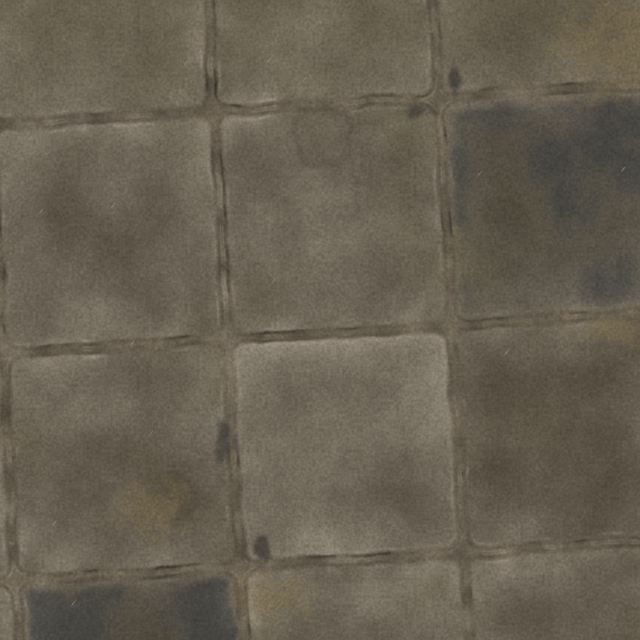
Give the GLSL for this texture, as a Shadertoy shader.

```glsl
const vec3 UMBER = vec3(0.340, 0.310, 0.260);
const vec3 CLAY = vec3(0.490, 0.459, 0.400);
const vec3 GROUT = vec3(0.412, 0.375, 0.315);
const vec3 SLATE = vec3(0.262, 0.260, 0.245);
const vec3 CHALK = vec3(0.60, 0.56, 0.505);
const vec3 OLIVE = vec3(0.41, 0.38, 0.275);
const vec3 OCHRE = vec3(0.475, 0.418, 0.29);
const vec3 SOOT = vec3(0.235, 0.222, 0.205);

vec2 hash2(vec2 p) {
    vec3 q = fract(p.xyx * vec3(0.1031, 0.1030, 0.0973));
    q += dot(q, q.yzx + 33.33);
    return fract((q.xx + q.yz) * q.zy);
}

float cornerRamp(vec2 cell, vec2 corner, vec2 f) {
    return dot(hash2(cell + corner) * 2.0 - 1.0, f - corner);
}

float gradientNoise(vec2 p) {
    vec2 cell = floor(p), f = fract(p);
    vec2 w = f * f * f * (f * (f * 6.0 - 15.0) + 10.0);
    float low = mix(cornerRamp(cell, vec2(0, 0), f), cornerRamp(cell, vec2(1, 0), f), w.x);
    float high = mix(cornerRamp(cell, vec2(0, 1), f), cornerRamp(cell, vec2(1, 1), f), w.x);
    return mix(low, high, w.y);
}

float fbm(vec2 p, int octaves) {
    float sum = 0.0, gain = 0.6;
    for (int i = 0; i < octaves; i++) {
        sum += gain * gradientNoise(p);
        p = mat2(1.6, 1.2, -1.2, 1.6) * p + 7.3;
        gain *= 0.5;
    }
    return sum;
}

float roundedBox(vec2 p, float halfSize, float radius) {
    vec2 q = abs(p) - halfSize + radius;
    return length(max(q, 0.0)) + min(max(q.x, q.y), 0.0) - radius;
}

float ridge(float x, float width) {
    return exp(-x * x / (width * width));
}

// Soft ragged spot; spot holds centre and radii
float stain(vec2 uv, vec4 spot, float ragged) {
    float r = length((uv - spot.xy) / spot.zw) + ragged;
    return 1.0 - smoothstep(0.2, 1.15, r);
}

// Slightly skewed grid of hand-laid tiles
vec2 tileGrid(vec2 uv) {
    return vec2((uv.x - 0.381 + 0.055 * uv.y) / 0.352,
                (uv.y - 0.091 - 0.062 * uv.x) / 0.357);
}

vec3 tileColor(vec2 uv, vec2 p, vec2 id, float inset, float breaks) {
    float mottle = fbm(uv * 7.0 + id * 5.0, 6);
    float cloud = fbm(uv * 4.0 + id * 9.0 + 20.0, 3);
    float tint = hash2(id + 11.0).x - 0.5;
    float isSlate = 1.0 - step(0.5, abs(id.x * id.y - 1.0));
    float isPale = 1.0 - step(0.5, dot(id, id));

    // Dark heart, lighter towards the sides
    float heart = smoothstep(0.0, 0.3, inset);
    float tone = 0.52 - 0.26 * heart + 1.2 * mottle + 0.3 * tint + 0.42 * isPale;
    vec3 col = mix(UMBER, CLAY, clamp(tone, -0.2, 1.25));
    float olive = smoothstep(0.0, 0.4, cloud) + 0.6 * smoothstep(0.7, 1.05, uv.y);
    col = mix(col, OLIVE, 0.4 * min(olive, 1.0) * (1.0 - isPale));

    // Slate tiles, blotchy and darkest at the top
    float dark = smoothstep(-0.3, 0.35, 1.6 * mottle + 0.6 * p.y);
    float inner = smoothstep(0.0, 0.06, inset + 0.12 * mottle);
    col = mix(col, SLATE, isSlate * inner * (0.15 + 0.77 * dark));

    // Worn chalky rim, broken up along its length
    float patches = smoothstep(-0.08, 0.32, fbm(uv * 8.0 + 40.0, 6));
    float broad = exp(-inset * 12.0) * patches * (0.8 + 0.6 * tint);
    float topWear = isPale * exp(-inset * 15.0) * smoothstep(0.15, 0.48, p.y);
    float thin = ridge(inset - 0.011, 0.008) * (breaks + 0.45 * isPale);
    float wear = 0.65 * broad + 0.6 * topWear + 0.4 * thin;
    return mix(col, CHALK, clamp(wear * (1.0 - 0.4 * isSlate), 0.0, 0.9));
}

vec3 groutColor(vec2 uv, float gap, float breaks) {
    vec3 col = GROUT * (1.0 + 0.6 * fbm(uv * 18.0, 5));
    float seam = ridge(gap - 0.02, 0.006) * breaks;
    return mix(col, CHALK, 0.4 * seam + 0.3 * smoothstep(0.0, 0.35, fbm(uv * 12.0 + 5.0, 5)));
}

void mainImage(out vec4 fragColor, in vec2 fragCoord) {
    vec2 uv = fragCoord / iResolution.xy;
    float pixel = 1.0 / min(iResolution.x, iResolution.y);
    vec2 wobble = vec2(fbm(uv * 11.0, 5), fbm(uv * 11.0 + 50.0, 5));
    vec2 grid = tileGrid(uv + 0.011 * wobble);
    vec2 id = floor(grid), p = fract(grid) - 0.5;
    float breaks = smoothstep(0.0, 0.25, fbm(uv * 16.0 + 9.0, 5));

    // Tiles and joints, blurred by dirt where the edges have worn away
    float d = roundedBox(p, 0.474, 0.05);
    float worn = smoothstep(-0.2, 0.25, fbm(uv * 10.0 + 60.0, 3));
    float edge = max(mix(0.006, 0.028, worn), 2.0 * pixel);
    vec3 tile = tileColor(uv, p, id, max(-d, 0.0), breaks);
    vec3 col = mix(tile, groutColor(uv, d, breaks), smoothstep(-edge, edge, d));

    // Fine intermittent creases, stronger below and left of each tile
    float side = mix(0.4, 1.0, smoothstep(-0.15, 0.15, -p.x - p.y));
    float broken = smoothstep(0.0, 0.28, fbm(uv * 13.0 + 80.0, 6));
    col *= 1.0 - 0.34 * ridge(d - 0.007, 0.0065) * broken * side;
    col *= 1.0 - 0.07 * ridge(d - 0.01, 0.014);

    // Ochre stains and sooty chips
    vec4 ochres[4] = vec4[4](vec4(0.24, 0.205, 0.065, 0.055), vec4(0.43, 0.07, 0.07, 0.04),
                             vec4(0.95, 0.485, 0.10, 0.025), vec4(0.97, 0.93, 0.12, 0.09));
    vec4 chips[4] = vec4[4](vec4(0.348, 0.32, 0.014, 0.05), vec4(0.408, 0.14, 0.014, 0.022),
                            vec4(0.655, 0.826, 0.032, 0.014), vec4(0.71, 0.875, 0.012, 0.035));
    float ragged = 1.6 * fbm(uv * 28.0, 5);
    for (int i = 0; i < 4; i++) {
        col = mix(col, OCHRE, 0.5 * stain(uv, ochres[i], ragged));
        col = mix(col, SOOT, 0.7 * stain(uv, chips[i], ragged));
    }

    // Faint broken ring mark
    float ring = length(uv - vec2(0.505, 0.787)) - 0.046 + 0.015 * ragged;
    col *= 1.0 - 0.18 * ridge(ring, 0.007) * (0.4 + 0.6 * broken);

    // Small pale scratches
    for (int i = 0; i < 14; i++) {
        vec2 q = uv - hash2(vec2(float(i), 4.0));
        q = vec2(q.x - 0.7 * q.y, q.y);
        float fleck = 1.0 - smoothstep(0.3, 1.0, length(q / vec2(0.002, 0.006)));
        col = mix(col, CHALK, 0.5 * fleck);
    }

    // Scuffs and fine grain
    float grain = gradientNoise(uv * 215.0) + 0.5 * gradientNoise(uv * 110.0 + 31.0);
    col *= 1.0 + 0.17 * grain + 0.1 * fbm(uv * 34.0 + 3.0, 3);
    fragColor = vec4(clamp(col, 0.0, 1.0), 1.0);
}
```
